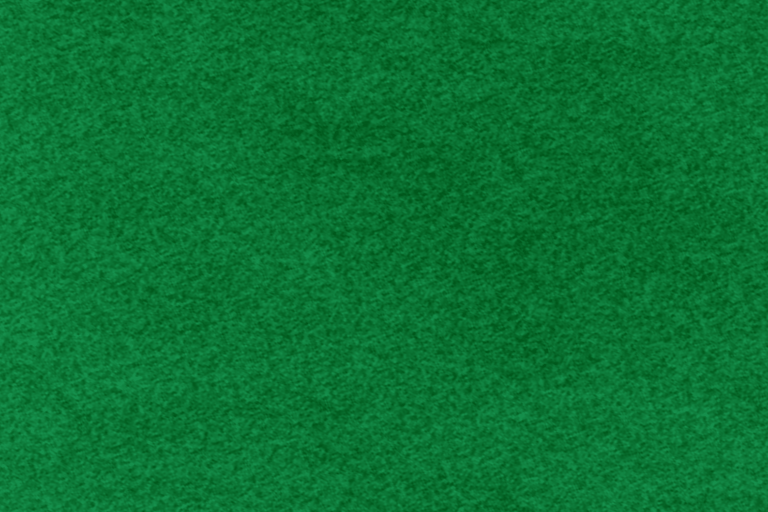
A WebGL 1 fragment shader for this texture:

```glsl
precision highp float;

uniform vec2 u_resolution;

#define DARK_GREEN vec3(0.010, 0.370, 0.130)
#define LIGHT_GREEN vec3(0.070, 0.530, 0.270)
#define BASE_TONE 0.49
#define FIBRE_SCALE vec2(125.0, 205.0)
#define FUZZ_SCALE vec2(205.0, 280.0)
#define FIBRE_AMOUNT 0.88
#define FUZZ_AMOUNT 0.66
#define CLUMP_AMOUNT 0.26
#define PATCH_AMOUNT 0.19
#define STREAK_AMOUNT 0.13
#define SHADE_AMOUNT 0.45
#define SHADE_CENTRE vec2(0.60, 0.66)

float hash(vec2 cell) {
  vec3 q = fract(vec3(cell.xyx) * 0.1031);
  q += dot(q, q.yzx + 33.33);
  return fract((q.x + q.y) * q.z);
}

// Smooth value noise, centred on zero
float noise(vec2 p) {
  vec2 cell = floor(p);
  vec2 f = fract(p);
  f = f * f * (3.0 - 2.0 * f);
  float low = mix(hash(cell), hash(cell + vec2(1.0, 0.0)), f.x);
  float high = mix(hash(cell + vec2(0.0, 1.0)), hash(cell + vec2(1.0, 1.0)), f.x);
  return mix(low, high, f.y) - 0.5;
}

vec2 rotate(vec2 p, float angle) {
  float c = cos(angle);
  float s = sin(angle);
  return vec2(c * p.x + s * p.y, c * p.y - s * p.x);
}

// Short matted fibres, bent by a slow warp
float feltGrain(vec2 p) {
  vec2 bend = 0.006 * vec2(noise(p * 34.0), noise(p * 34.0 + 71.0));
  float fibre = noise(rotate(p + bend, 0.35) * FIBRE_SCALE + 300.0);
  float fuzz = noise(rotate(p - bend, -0.50) * FUZZ_SCALE + 500.0);
  return FIBRE_AMOUNT * fibre + FUZZ_AMOUNT * fuzz;
}

// Uneven nap: small clumps, wide patches and faint level streaks
float nap(vec2 p) {
  float clump = noise(rotate(p, 0.2) * vec2(48.0, 80.0) + 120.0);
  float patches = noise(p * vec2(5.0, 7.0) + 40.0)
                + 0.5 * noise(p * vec2(11.0, 17.0) + 90.0);
  float streak = noise(p * vec2(3.5, 48.0) + 210.0);
  return CLUMP_AMOUNT * clump + PATCH_AMOUNT * patches + STREAK_AMOUNT * streak;
}

// Light falls off towards the upper middle right
float broadShade(vec2 uv) {
  float reach = length((uv - SHADE_CENTRE) * vec2(1.2, 0.9));
  return SHADE_AMOUNT * (reach - 0.42);
}

void main() {
  vec2 uv = gl_FragCoord.xy / u_resolution;
  vec2 p = gl_FragCoord.xy / u_resolution.y;
  float tone = BASE_TONE + feltGrain(p) + nap(p) + broadShade(uv);
  vec3 colour = mix(DARK_GREEN, LIGHT_GREEN, clamp(tone, -0.15, 1.2));
  gl_FragColor = vec4(clamp(colour, 0.0, 1.0), 1.0);
}
```
